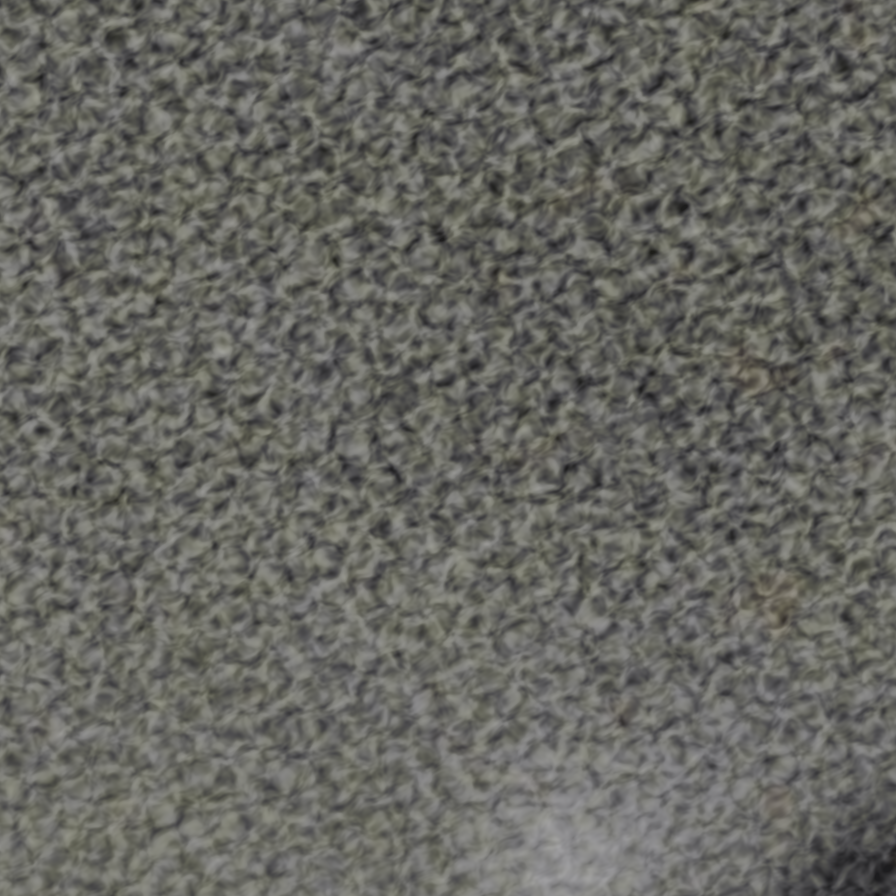
This texture is drawn by a Shadertoy shader. Its source:

```glsl
// Fine mottled grey stone with slanted soft grains, a pale sheen and a shaded corner.

const vec3 WARM_TINT = vec3(0.006, 0.009, -0.042);
const vec3 COOL_TINT = vec3(0.000, -0.002, 0.006);
const vec3 RUST_TINT = vec3(0.030, 0.004, -0.025);
const float GRAIN_ANGLE = 0.50;
const float GRAIN_STRETCH = 1.28;

// Sine-free hash giving two values in 0..1
vec2 hash22(vec2 p) {
    vec3 q = fract(vec3(p.xyx) * vec3(0.1031, 0.1030, 0.0973));
    q += dot(q, q.yzx + 33.33);
    return fract((q.xx + q.yz) * q.zy);
}

float cornerSlope(vec2 cell, vec2 corner, vec2 local) {
    vec2 gradient = hash22(cell + corner) * 2.0 - 1.0;
    return dot(gradient / max(length(gradient), 0.05), local - corner);
}

// Gradient noise, roughly -0.7..0.7
float gradientNoise(vec2 p) {
    vec2 cell = floor(p);
    vec2 f = p - cell;
    vec2 u = f * f * f * (f * (f * 6.0 - 15.0) + 10.0);
    float low = mix(cornerSlope(cell, vec2(0, 0), f), cornerSlope(cell, vec2(1, 0), f), u.x);
    float high = mix(cornerSlope(cell, vec2(0, 1), f), cornerSlope(cell, vec2(1, 1), f), u.x);
    return mix(low, high, u.y);
}

// Layered noise for broad stains
float cloud(vec2 p) {
    return gradientNoise(p) + 0.5 * gradientNoise(p * 2.1 + 17.3);
}

vec2 alongGrain(vec2 p, float angle, float stretch) {
    float c = cos(angle), s = sin(angle);
    return vec2((c * p.x + s * p.y) / stretch, c * p.y - s * p.x);
}

// Soft elliptical spot: 1 at the centre, fading outwards
float softSpot(vec2 p, vec2 centre, vec2 radius, float angle) {
    vec2 d = alongGrain(p - centre, angle, 1.0) / radius;
    return exp(-dot(d, d));
}

// Irregular grains at several sizes
float grainField(vec2 p) {
    vec2 bend = vec2(gradientNoise(p * 38.0 + 5.0), gradientNoise(p * 38.0 + 71.0));
    vec2 q = alongGrain(p + bend * 0.007, GRAIN_ANGLE, GRAIN_STRETCH);
    float grain = 0.85 * gradientNoise(q * 66.0 + 11.0);
    grain += 0.58 * gradientNoise(q * 112.0 + 43.0);
    grain += 0.22 * gradientNoise(q * 190.0 + 29.0);
    grain += 0.25 * gradientNoise(q * 30.0 + 83.0);
    return grain;
}

// Broad light: paler left and bottom, dim upper right, sheen and dark corner
float broadLight(vec2 p) {
    float light = 0.404 + 0.022 * (0.5 - p.x) + 0.055 * (0.45 - p.y);
    light += 0.035 * cloud(p * 5.0 + 3.0);
    light -= 0.030 * softSpot(p, vec2(0.68, 0.62), vec2(0.25, 0.20), -0.5);
    light += 0.150 * softSpot(p, vec2(0.63, 0.03), vec2(0.085, 0.075), 0.3);
    light += 0.055 * softSpot(p, vec2(0.65, 0.09), vec2(0.17, 0.11), 0.2);
    light += 0.060 * softSpot(p, vec2(0.64, 0.155), vec2(0.10, 0.012), 0.15);
    light -= 0.190 * softSpot(p, vec2(0.97, 0.02), vec2(0.14, 0.065), 0.45);
    return light;
}

// Hue drift: warm olive, cool grey and a little rust
vec3 hueDrift(vec2 p, float light) {
    float coolness = 0.40 + 0.75 * gradientNoise(p * 42.0 + 7.0) + 0.35 * cloud(p * 7.0 + 59.0);
    coolness += 0.40 * softSpot(p, vec2(0.72, 0.08), vec2(0.30, 0.22), 0.2);
    coolness += 0.50 * (1.0 - smoothstep(0.24, 0.40, light));
    float rust = smoothstep(0.25, 0.65, cloud(p * 11.0 + 91.0));
    rust *= 0.3 + 0.7 * smoothstep(0.4, 0.9, p.x);
    vec3 tint = mix(WARM_TINT, COOL_TINT, clamp(coolness, 0.0, 1.0));
    return tint + RUST_TINT * rust * 0.7;
}

void mainImage(out vec4 fragColor, in vec2 fragCoord) {
    vec2 p = fragCoord / iResolution.y;

    // Grain contrast weakens towards the bottom
    float contrast = mix(0.23, 0.33, smoothstep(0.0, 0.5, p.y));
    float light = broadLight(p) + contrast * grainField(p);

    // Compress the brightest grains gently
    light -= 0.45 * max(light - 0.50, 0.0);
    light = max(light, 0.11);

    vec3 colour = vec3(light) + hueDrift(p, light);
    fragColor = vec4(clamp(colour, 0.0, 1.0), 1.0);
}
```
